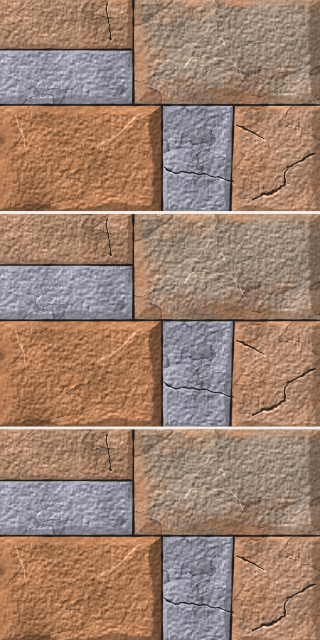
Give the GLSL for this texture, as a WebGL 1 fragment shader.

```glsl
precision highp float;
// Split-face stone cladding: one course of six chiselled blocks, stacked three
// times between pale joints. Each block is a box with wobbly bevels, lit grain,
// chipped ledges, stains, and a few cracks and mineral veins.
uniform vec2 u_resolution;

float hash(vec2 p) {
  vec3 q = fract(p.xyx * 0.1031);
  q += dot(q, q.yzx + 33.33);
  return fract((q.x + q.y) * q.z);
}

float noise(vec2 p) {
  vec2 i = floor(p), f = fract(p);
  f = f * f * (3.0 - 2.0 * f);
  return mix(mix(hash(i), hash(i + vec2(1, 0)), f.x),
             mix(hash(i + vec2(0, 1)), hash(i + vec2(1, 1)), f.x), f.y);
}

float fbm(vec2 p) {
  float sum = 0.0, amp = 0.53;
  for (int i = 0; i < 4; i++) {
    sum += amp * noise(p);
    p = mat2(1.6, 1.2, -1.2, 1.6) * p + 5.3;
    amp *= 0.5;
  }
  return sum;
}

// Fine pitted surface, in canvas widths
float grain(vec2 p) {
  return 0.6 * noise(p * vec2(95, 115)) + 0.4 * noise(p * 190.0 + 9.0) + 0.7 * fbm(p * 22.0);
}

// Soft stroke of the given half width from a to b
float stroke(vec2 p, vec2 a, vec2 b, float width) {
  vec2 ap = p - a, ab = b - a;
  float d = length(ap - ab * clamp(dot(ap, ab) / dot(ab, ab), 0.0, 1.0));
  return 1.0 - smoothstep(width * 0.3, width + 0.5 / u_resolution.x, d);
}

float cracks(vec2 p) {
  float c = stroke(p, vec2(0.52, 0.54), vec2(0.725, 0.57), 0.002);
  c = max(c, stroke(p, vec2(0.99, 0.487), vec2(0.90, 0.535), 0.004));
  c = max(c, stroke(p, vec2(0.90, 0.535), vec2(0.885, 0.59), 0.002));
  c = max(c, stroke(p, vec2(0.885, 0.59), vec2(0.79, 0.634), 0.004));
  c = max(c, stroke(p, vec2(0.745, 0.40), vec2(0.82, 0.44), 0.002));
  return max(c, stroke(p, vec2(0.34, 0.02), vec2(0.345, 0.13), 0.002));
}

float veins(vec2 p) {
  float v = stroke(p, vec2(0.20, 0.175), vec2(0.09, 0.32), 0.003);
  v = max(v, stroke(p, vec2(0.45, 0.365), vec2(0.30, 0.47), 0.003));
  v = max(v, stroke(p, vec2(0.05, 0.37), vec2(0.09, 0.50), 0.002));
  v = max(v, stroke(p, vec2(0.66, 0.09), vec2(0.58, 0.22), 0.003));
  return max(v, stroke(p, vec2(0.69, 0.12), vec2(0.77, 0.28), 0.002));
}

void main() {
  // Canvas widths, y downwards, wrapped to one course
  vec2 uv = gl_FragCoord.xy / u_resolution;
  vec2 p = vec2(uv.x, mod((1.0 - uv.y) * 2.0 + 0.0091, 0.6732));
  float px = 1.0 / u_resolution.x;

  // Block layout; bevel and light are ordered left, top, right, bottom
  float lean = 0.7425 - 0.034 * p.y;
  vec4 box, bevel, light;
  vec3 stone;
  float warm = 1.0, seed;
  if (p.y < 0.337) {
    if (p.x > 0.4167) {
      box = vec4(0.4167, 0.0, 1.01, 0.337); seed = 1.0;
      stone = vec3(0.60, 0.53, 0.47);
      bevel = vec4(0.036, 0.03, 0.04, 0.035); light = vec4(1.1, 1.17, 0.78, 0.92);
    } else if (p.y < 0.164) {
      box = vec4(-0.01, 0.0, 0.4167, 0.164); seed = 2.0;
      stone = vec3(0.64, 0.50, 0.40);
      bevel = vec4(0.012, 0.014, 0.018, 0.014); light = vec4(1.0, 1.1, 0.8, 0.85);
    } else {
      box = vec4(-0.01, 0.164, 0.4167, 0.337); seed = 3.0; warm = 0.0;
      stone = vec3(0.57, 0.57, 0.62);
      bevel = vec4(0.012, 0.012, 0.024, 0.024); light = vec4(1.0, 1.17, 0.92, 0.85);
    }
  } else if (p.x < 0.5065) {
    box = vec4(-0.01, 0.337, 0.5065, 0.6732); seed = 4.0;
    stone = vec3(0.66, 0.46, 0.32);
    bevel = vec4(0.035, 0.028, 0.034, 0.024); light = vec4(1.12, 1.15, 0.64, 0.72);
  } else if (p.x < lean) {
    box = vec4(0.5065, 0.337, lean, 0.6732); seed = 5.0; warm = 0.0;
    stone = vec3(0.57, 0.57, 0.62);
    bevel = vec4(0.01, 0.012, 0.016, 0.012); light = vec4(1.1, 1.15, 0.8, 0.85);
  } else {
    box = vec4(lean, 0.337, 1.01, 0.6732); seed = 6.0;
    stone = vec3(0.68, 0.53, 0.43);
    bevel = vec4(0.03, 0.02, 0.028, 0.016); light = vec4(1.13, 1.12, 0.85, 0.85);
  }
  vec2 s = p + seed * 3.7;

  // Bevels: the nearest side, relative to its bevel width, sets the light
  vec4 side = vec4(p - box.xy, box.zw - p);
  vec4 r = side / bevel + 1.7 * (fbm(s * 13.0) - 0.5);
  float near = min(min(r.x, r.y), min(r.z, r.w));
  float tilt = near == r.x ? light.x : near == r.y ? light.y : near == r.z ? light.z : light.w;
  float face = smoothstep(0.87, 1.13, near);

  // Stains and broad tone
  float stain = smoothstep(0.46, 0.72, fbm(s * vec2(7, 11)));
  vec3 col = mix(stone, vec3(0.66, 0.45, 0.31), warm * (0.35 * stain + 0.3 * (1.0 - face)));
  col *= mix(tilt, 1.0, face) * (0.84 + 0.36 * fbm(s * 9.0 + 4.0));

  // Chipped ledges along the bedding
  float ledge = fract(4.0 * fbm(s * vec2(4, 7) + 2.0 * p.yx));
  float chipped = smoothstep(0.42, 0.62, noise(s * 8.0));
  col *= 1.0 + chipped * (0.12 * (ledge - 0.5) - 0.22 * (1.0 - smoothstep(0.0, 0.09, ledge)));

  // Grain lit from the upper left
  vec2 e = vec2(0.0022, 0.003);
  float relief = (grain(s + e) - grain(s - e)) * mix(0.5, 1.0, face);
  col = col * (1.0 + 0.3 * relief) + 0.2 * relief;

  // Veins and cracks follow a jagged path; cracks get a bright lower lip
  vec2 w = p + 0.035 * (vec2(fbm(p * 22.0), fbm(p * 22.0 + 7.0)) - 0.49);
  col += 0.2 * veins(w) * smoothstep(0.2, 0.6, noise(p * 35.0));
  col += 0.13 * cracks(w - vec2(0.002, 0.006));
  col *= 1.0 - 0.72 * cracks(w);

  // Dark seams between blocks, pale joint between courses
  float edge = min(min(side.x, side.y), min(side.z, side.w)) + 0.003 * (noise(p * 40.0) - 0.5);
  col = mix(vec3(0.13, 0.11, 0.10), col, smoothstep(0.0005, 0.0035 + px * 0.6, edge));
  float joint = min(p.y, 0.6732 - p.y);
  col = mix(vec3(0.95, 0.93, 0.90), col, smoothstep(0.0045 - px * 0.5, 0.0045 + px * 0.5, joint));
  gl_FragColor = vec4(clamp(col, 0.0, 1.0), 1.0);
}
```
